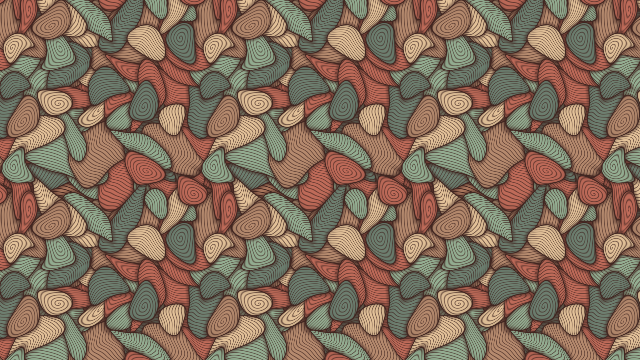
A Shadertoy shader for this pattern:

```glsl
// Seamless tile of overlapping hand-drawn curls, leaves and shells filled with fine lines.
// Three layers of hashed, jittered cells are painted back to front; each cell holds
// one bent teardrop with spiral, lengthwise or wavy hatching. Cells wrap once per tile.

const float TAU = 6.2831853;
const float SPACING = 0.0158;              // gap between hatch lines, in tiles
const vec3 INK = vec3(0.25, 0.145, 0.125);

float hash(vec2 cell, float seed) {
    return fract(sin(dot(cell, vec2(127.1, 311.7)) + seed * 74.7) * 43758.5453);
}

vec3 pickColour(float h) {
    if (h < 0.27) return vec3(0.75, 0.42, 0.35);   // terracotta
    if (h < 0.50) return vec3(0.43, 0.50, 0.44);   // teal
    if (h < 0.67) return vec3(0.89, 0.76, 0.60);   // cream
    if (h < 0.82) return vec3(0.58, 0.68, 0.57);   // sage
    return vec3(0.71, 0.54, 0.43);                 // tan
}

// Hatch phase in line counts; q is the unit shape space, v its tapered height
float hatchPhase(vec2 q, float v, vec2 size, float kind, float h) {
    if (kind < 0.5) {                              // spiral shell
        vec2 s = vec2(q.x - 0.25, v);
        return length(s) * size.y / SPACING + atan(s.y, s.x) / TAU;
    }
    if (kind < 1.5)                                // lines running to the tip
        return v * size.y / SPACING + 0.7 * sin(q.x * 4.0 + h * TAU);
    return (q.x + 0.25 * q.y * q.y) * size.x / SPACING  // wavy bands across
         + 0.8 * sin(q.y * 5.0 + h * TAU) + 0.3 * sin(q.y * 9.0 + q.x * 3.0);
}

// Paints one curl, with its shadow and outline, over the colour below
vec3 paintCurl(vec3 below, vec2 offset, vec2 cell, float layer, float grid, float px) {
    float seed = layer * 13.0;
    float h = hash(cell, seed + 1.0);
    float angle = TAU * hash(cell, seed + 2.0);
    float slim = hash(cell, seed + 3.0);

    // Size and hatching: broad folds, then leaves, then small shells
    float len = mix(0.88, 1.12, h), ratio = mix(0.62, 0.85, slim), tip = 0.35;
    float kind = slim < 0.6 ? 2.0 : 1.0;
    if (layer > 1.5) {
        len = mix(0.42, 0.66, h); ratio = mix(0.78, 0.98, slim); tip = 0.45;
        kind = slim < 0.75 ? 0.0 : 1.0;
    } else if (layer > 0.5) {
        len = mix(0.65, 0.98, h); ratio = mix(0.46, 0.7, slim); tip = 0.85;
        kind = h < 0.2 ? 0.0 : (h < 0.65 ? 1.0 : 2.0);
    }
    vec2 size = vec2(len, len * ratio) / grid;

    // Bent and tapered local space
    float c = cos(angle), s = sin(angle);
    vec2 q = mat2(c, -s, s, c) * offset / size + 1e-4;
    q.y += (hash(cell, seed + 4.0) - 0.5) * 1.7 * (q.x * q.x - 0.4);
    float taper = max(mix(1.0, 0.6 + 0.4 * q.x, tip), 0.2);
    float v = q.y / taper;
    float radius = length(vec2(q.x, v));
    float dist = (radius - 1.0) * radius
               / length(vec2(q.x / size.x, v / (size.y * taper)));
    if (dist > 0.03) return below;

    // Hatch lines swell slightly into the shaded rim
    float rim = exp(min(dist, 0.0) * 60.0);
    float aa = min(px / SPACING / (kind > 1.5 ? 1.0 : taper), 0.9) * 0.5;
    float phase = hatchPhase(q, v, size, kind, h);
    float halfWidth = 0.11 + 0.06 * rim;
    float line = 1.0 - smoothstep(halfWidth - aa, halfWidth + aa, abs(fract(phase) - 0.5));
    // Colours step evenly around the tile so every hue keeps its share
    float hue = dot(cell, vec2(2.0, 1.0)) / grid + 0.37 * layer;
    vec3 fill = pickColour(fract(hue + 0.45 * hash(cell, seed + 5.0)));
    fill *= 1.0 - 0.16 * rim;
    fill = mix(fill, INK, 0.72 * line);

    // Outline and soft crevice shadow
    fill = mix(fill, INK, smoothstep(-0.005 - px * 0.5, -0.005 + px * 0.5, dist));
    below = mix(below, INK, 0.45 * (1.0 - smoothstep(0.0, 0.02, dist)));
    return mix(fill, below, smoothstep(-px * 0.5, px * 0.5, dist));
}

void mainImage(out vec4 fragColor, in vec2 fragCoord) {
    // 1.8 tiles down, 3.2 across on a 16:9 canvas
    float px = 1.8 / iResolution.y;
    vec2 p = fragCoord * px;

    // Periodic wobble loosens the outlines
    p += 0.014 * sin(TAU * 2.0 * p.yx + vec2(0.5, 2.1));
    p += 0.006 * sin(TAU * 5.0 * p.yx + vec2(1.7, 0.3));

    // Wavy ground seen through the gaps
    float wave = p.y * 60.0 + 0.8 * sin(TAU * 3.0 * p.x);
    vec3 col = mix(INK, vec3(0.66, 0.46, 0.36), smoothstep(0.0, 0.25, abs(fract(wave) - 0.5)));

    for (int k = 0; k < 3; k++) {
        float layer = float(k);
        float grid = k < 2 ? 5.0 : 6.0;
        float presence = k == 0 ? 1.0 : (k == 1 ? 0.62 : 0.48);
        float order = k == 1 ? -1.0 : 1.0;         // reverse the overlap of the leaves
        vec2 home = floor(p * grid);
        for (int j = -2; j <= 2; j++)
        for (int i = -2; i <= 2; i++) {
            vec2 id = home + order * vec2(i, j);
            vec2 cell = mod(id, grid);
            if (hash(cell, layer + 40.0) > presence) continue;
            vec2 jitter = vec2(hash(cell, layer + 50.0), hash(cell, layer + 60.0)) - 0.5;
            vec2 centre = (id + 0.5 + 0.7 * jitter) / grid;
            col = paintCurl(col, p - centre, cell, layer, grid, px);
        }
    }
    fragColor = vec4(col, 1.0);
}
```
